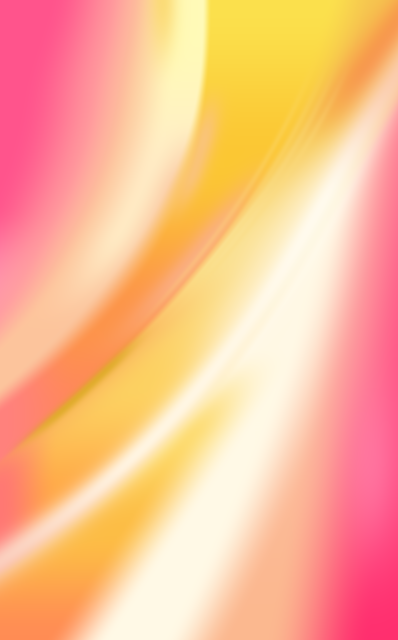
This background is drawn by a Shadertoy shader. Its source:

```glsl
// Soft silk-like light ribbons sweeping from upper right to lower left.
// Each fold is a curve x(y); colours are layered left to right with smooth
// edges along those curves, then thin strands and a white ridge are added.

// Vertical colour ramp through four colours at the given heights.
vec3 ramp(float y, vec4 at, vec3 a, vec3 b, vec3 c, vec3 d) {
    vec3 col = mix(a, b, smoothstep(at.x, at.y, y));
    col = mix(col, c, smoothstep(at.y, at.z, y));
    return mix(col, d, smoothstep(at.z, at.w, y));
}

// Bell-shaped falloff around zero.
float bell(float d, float width) {
    return exp(-d * d / (width * width));
}

// Rises and falls smoothly between two heights.
float span(float y, float low, float high, float soft) {
    return smoothstep(low - soft, low + soft, y)
         * (1.0 - smoothstep(high - soft, high + soft, y));
}

float hash(vec2 p) {
    vec3 q = fract(p.xyx * 0.1031);
    q += dot(q, q.yzx + 33.33);
    return fract((q.x + q.y) * q.z);
}

// Pink field brightening to the cream petal; d is the distance to its edge.
vec3 petal(vec2 p, float d) {
    vec3 pink = mix(vec3(1.0, 0.53, 0.71), vec3(1.0, 0.33, 0.55), smoothstep(0.54, 0.68, p.y + 0.12 * p.x));
    pink = mix(vec3(1.0, 0.46, 0.57), pink, smoothstep(0.34, 0.48, p.y));
    vec3 peach = vec3(0.99, 0.77, 0.61);
    vec3 cream = mix(vec3(1.0, 0.93, 0.78), vec3(1.0, 0.98, 0.72), smoothstep(0.72, 0.95, p.y));
    cream = mix(peach, cream, smoothstep(0.48, 0.64, p.y));
    float reach = mix(0.85, 1.0, span(p.y, 0.55, 0.95, 0.1));
    float u = d / reach;
    vec3 col = mix(vec3(1.0, 0.63, 0.62), pink, smoothstep(0.22, 0.45, u));
    col = mix(peach, col, smoothstep(0.16, 0.28, u));
    col = mix(cream, col, smoothstep(0.07, 0.21, u));
    // Golden rim at the top and blush along the lower edge
    col = mix(col, vec3(0.98, 0.84, 0.38), 0.7 * bell(d - 0.11, 0.035) * smoothstep(0.86, 1.0, p.y));
    return mix(col, vec3(0.98, 0.77, 0.62), 0.8 * bell(d, 0.055) * span(p.y, 0.4, 0.76, 0.06));
}

void mainImage(out vec4 fragColor, in vec2 fragCoord) {
    vec2 p = fragCoord / iResolution.xy;
    float x = p.x, y = p.y, t = 1.0 - y;

    // Signed horizontal distances to the three main curves
    float dPetal = x - (0.52 - 1.68 * pow(max(t, 0.0), 2.5));
    float dFold = x - (0.88 - 0.452 * t - 1.07 * t * t);
    float dRidge = x - (1.137 - 1.311 * t + 1.337 * t * t - 1.5 * t * t * t);

    // Petal, then the amber valley beside it
    vec3 col = petal(p, -dPetal);
    vec3 valley = ramp(y, vec4(0.36, 0.5, 0.75, 1.0), vec3(1.0, 0.53, 0.36),
        vec3(0.99, 0.58, 0.29), vec3(0.985, 0.78, 0.2), vec3(0.985, 0.88, 0.3));
    valley = mix(valley, vec3(1.0, 0.5, 0.52), (1.0 - smoothstep(0.0, 0.2, x)) * 0.8);
    valley = mix(valley, vec3(0.98, 0.69, 0.55), 0.8 * bell(dFold + 0.035, 0.045) * span(y, 0.5, 0.7, 0.08));
    valley = mix(valley, vec3(0.98, 0.76, 0.58), 0.7 * bell(dPetal - 0.03, 0.03) * span(y, 0.68, 0.83, 0.05));
    float petalSoft = mix(0.045, 0.012, smoothstep(0.5, 0.9, y));
    col = mix(col, valley, smoothstep(-petalSoft, petalSoft, dPetal));

    // Golden sheet between the fold and the ridge
    vec3 sheet = ramp(y, vec4(0.2, 0.4, 0.62, 0.84), vec3(1.0, 0.65, 0.27),
        vec3(0.99, 0.82, 0.38), vec3(0.98, 0.88, 0.57), vec3(0.965, 0.78, 0.31));
    sheet = mix(sheet, vec3(1.0, 0.45, 0.47), 0.9 * (1.0 - smoothstep(0.0, 0.15, x)));
    sheet = mix(sheet, vec3(0.98, 0.68, 0.36), 0.6 * bell(dFold, 0.07) * span(y, 0.28, 0.53, 0.06));
    sheet = mix(sheet, vec3(0.97, 0.57, 0.29), 0.9 * bell(dRidge + 0.09, 0.065) * smoothstep(0.76, 0.9, y));
    float foldSoft = mix(0.012, 0.06, smoothstep(0.6, 1.0, y));
    col = mix(col, sheet, smoothstep(-foldSoft, foldSoft, dFold));

    // Lower right sheets: gold, broad cream ribbon, peach, hot pink
    vec3 under = ramp(y, vec4(0.0, 0.17, 0.32, 0.46), vec3(1.0, 0.55, 0.33),
        vec3(0.99, 0.74, 0.27), vec3(0.99, 0.85, 0.4), vec3(1.0, 0.97, 0.89));
    under = mix(under, vec3(1.0, 0.975, 0.9), smoothstep(-0.085, 0.075, x - 0.2 - 1.08 * y));
    float dPeach = x - (0.5 + 0.85 * y - 0.38 * y * y);
    vec3 peach = mix(vec3(0.985, 0.72, 0.56), vec3(0.99, 0.75, 0.67), smoothstep(0.0, 0.6, y));
    under = mix(under, peach, smoothstep(-0.085, 0.08, dPeach));
    float dPink = x - 0.8 - 0.25 * y;
    vec3 pink = mix(vec3(1.0, 0.18, 0.43), vec3(1.0, 0.32, 0.52), smoothstep(0.0, 0.4, y));
    under = mix(under, pink, smoothstep(-0.13, 0.13, dPink));
    under = mix(under, vec3(1.0, 0.49, 0.66), 0.7 * bell(length((p - vec2(0.935, 0.27)) * vec2(1.0, 0.55)), 0.075));
    col = mix(col, under, smoothstep(0.0, 0.06, dRidge));

    // Bright ridge, blushing toward both ends
    vec3 ridge = ramp(y, vec4(0.08, 0.3, 0.68, 0.9), vec3(0.98, 0.81, 0.74),
        vec3(1.0, 0.97, 0.91), vec3(1.0, 0.995, 0.975), vec3(0.985, 0.8, 0.69));
    float ridgeWidth = mix(0.085, 0.055, smoothstep(0.05, 0.3, y));
    col = mix(col, ridge, 0.95 * bell(dRidge, ridgeWidth));
    col = mix(col, vec3(1.0, 0.94, 0.8), 0.45 * bell(dRidge + 0.06, 0.06) * span(y, 0.45, 0.76, 0.08));

    // Olive crease and fine pale strands along the fold
    col = mix(col, vec3(0.85, 0.66, 0.12), 0.75 * bell(dFold - 0.006, 0.02) * span(y, 0.32, 0.46, 0.04));
    for (int i = 0; i < 4; i++) {
        float k = float(i);
        float offset = (k - 1.5) * 0.025 + 0.012 * hash(vec2(k, 7.0));
        float strand = bell(dFold - offset * (0.3 + y), 0.009);
        col = mix(col, vec3(0.985, 0.86, 0.5), 0.3 * strand * span(y, 0.53, 0.85, 0.07));
    }
    fragColor = vec4(col, 1.0);
}
```
